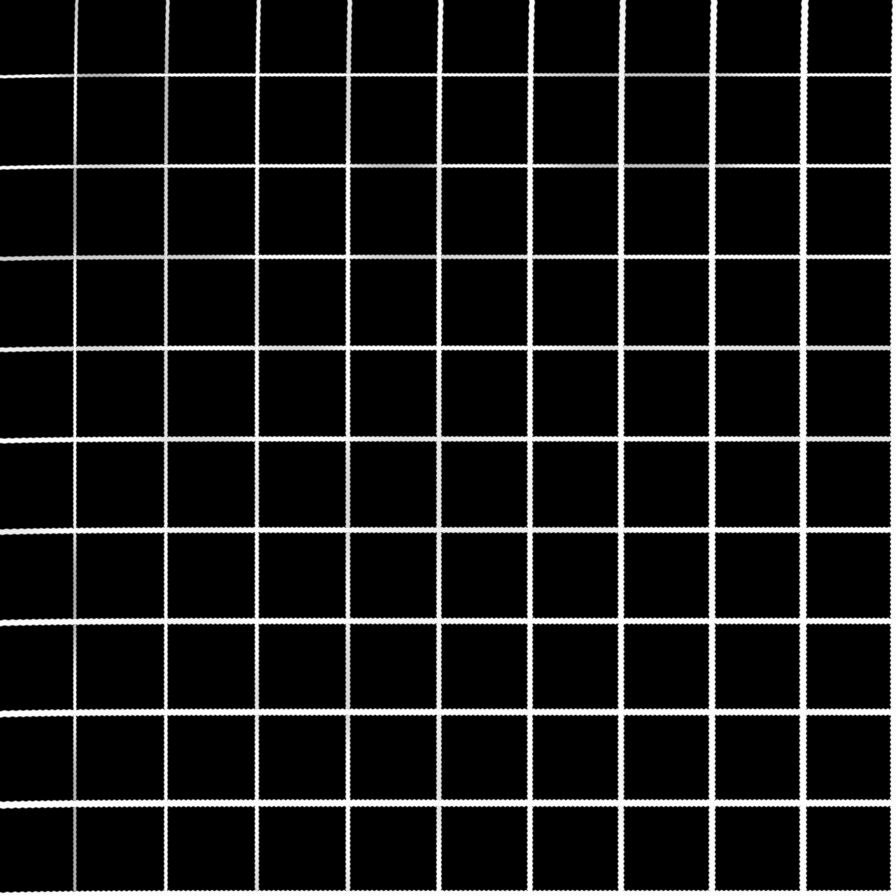
Reproduce this pattern procedurally as a Shadertoy shader.

```glsl
// A white square grid on black, whose lines thicken toward the right and bottom.
// Each axis is a repeated line distance with serrated edges, a slight bend near
// one end and uneven fading on the thin lines; the two axes are then united.

const float TAU = 6.2831853;
const vec3 BACKGROUND = vec3(0.0);
const vec3 LINE_COLOR = vec3(0.99);

const float PITCH = 0.1016;          // spacing between lines
const float FIRST_LINE = 0.0835;     // from the left or top edge
const float LAST_INDEX = 9.0;
const float THIN_HALF = 0.0017;      // half width of the first line
const float THICK_HALF = 0.0041;     // half width of the last line
const float EDGE_SOFTNESS = 0.0012;

const float TOOTH_PERIOD = 0.0052;
const float TOOTH_DEPTH = 0.0005;
const float TOOTH_STRETCH = 7.0;     // lengthens teeth near the start of a line
const float BEND = 0.0022;           // sideways shift at the start of a line
const float BEND_REACH = 0.08;
const float WEAR = 0.3;

float hash(vec2 p) {
    vec3 q = fract(vec3(p.xyx) * 0.1031);
    q += dot(q, q.yzx + 33.33);
    return fract((q.x + q.y) * q.z);
}

// Smooth noise along a line, with a separate sequence for each seed
float lineNoise(float t, float seed) {
    float cell = floor(t);
    float blend = smoothstep(0.0, 1.0, fract(t));
    return mix(hash(vec2(cell, seed)), hash(vec2(cell + 1.0, seed)), blend);
}

// Coverage of parallel lines: across spans the set, along follows each line
float gridLines(float across, float along, float seed, float pixel) {
    float startFade = exp(-max(along, 0.0) / BEND_REACH);
    float bent = across - BEND * startFade;
    float index = clamp(round((bent - FIRST_LINE) / PITCH), 0.0, LAST_INDEX);
    float growth = index / LAST_INDEX;
    float offset = bent - FIRST_LINE - index * PITCH;

    // Serration, staggered between the two sides of the line
    float phase = TAU * (along / TOOTH_PERIOD + TOOTH_STRETCH * startFade
                         + hash(vec2(index, seed)));
    float tooth = TOOTH_DEPTH * mix(0.5, 1.0, growth)
                * sin(phase + (offset < 0.0 ? 0.0 : 0.5 * TAU));

    float halfWidth = mix(THIN_HALF, THICK_HALF, growth) + tooth;
    float softness = max(EDGE_SOFTNESS, 0.7 * pixel);
    float coverage = 1.0 - smoothstep(-softness, softness, abs(offset) - halfWidth);

    // Patchy fading, strongest on the thinnest lines
    float patches = smoothstep(0.35, 0.9, lineNoise(along * 9.0, index + seed));
    float thinness = (1.0 - growth) * (1.0 - growth);
    return coverage * (1.0 - WEAR * thinness * patches);
}

void mainImage(out vec4 fragColor, in vec2 fragCoord) {
    vec2 uv = fragCoord / iResolution.xy;
    uv.y = 1.0 - uv.y;
    float pixel = 1.0 / min(iResolution.x, iResolution.y);

    float vertical = gridLines(uv.x, uv.y, 17.0, pixel);
    float horizontal = gridLines(uv.y, uv.x, 53.0, pixel);

    float coverage = max(vertical, horizontal);
    fragColor = vec4(mix(BACKGROUND, LINE_COLOR, coverage), 1.0);
}
```
